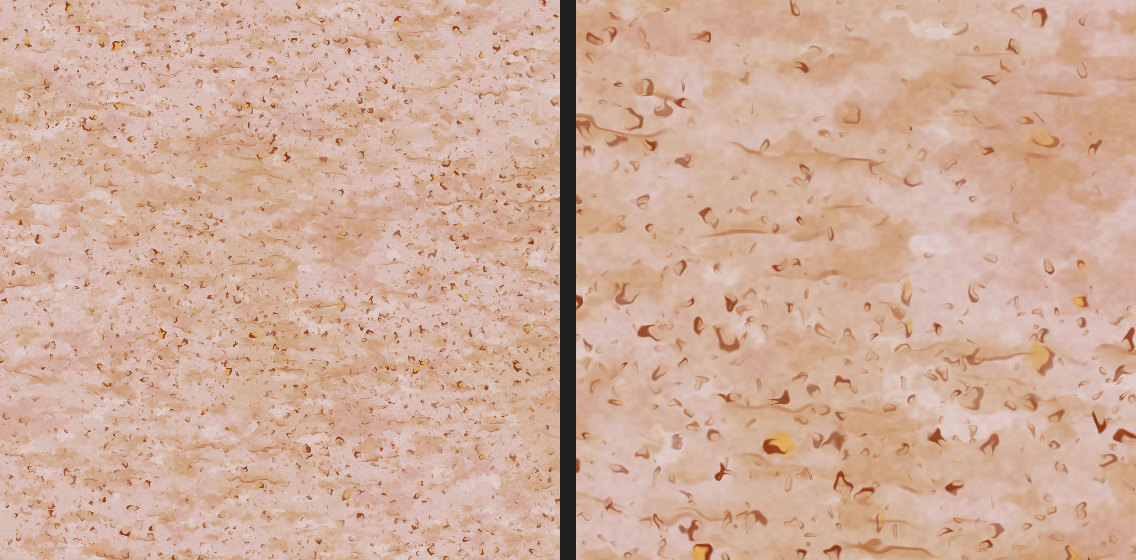
Left, the full canvas; right, a detail of the centre.
This texture is drawn by a Shadertoy shader. Its source:

```glsl
// Pale pink travertine: a mottled pink and beige ground with small ochre stains,
// near-horizontal one-sided streaks, and scattered ragged crescent-shaped pits.
// Noise makes the ground; jittered cell grids place the streaks and the pits.

const vec3 PINK   = vec3(0.852, 0.742, 0.715);
const vec3 BEIGE  = vec3(0.832, 0.702, 0.615);
const vec3 SALMON = vec3(0.800, 0.600, 0.520);
const vec3 OCHRE  = vec3(0.790, 0.590, 0.410);
const vec3 BROWN  = vec3(0.690, 0.390, 0.200);
const vec3 RUST   = vec3(0.550, 0.210, 0.070);
const vec3 GOLD   = vec3(0.880, 0.670, 0.300);
const vec3 CHALK  = vec3(0.880, 0.815, 0.810);

float hash(vec2 p) {
    return fract(sin(dot(p, vec2(127.1, 311.7))) * 43758.5);
}

vec2 hash2(vec2 p) {
    return vec2(hash(p), hash(p + 19.7));
}

float noise(vec2 p) {
    vec2 i = floor(p), f = fract(p);
    f = f * f * (3.0 - 2.0 * f);
    float low = mix(hash(i), hash(i + vec2(1, 0)), f.x);
    float high = mix(hash(i + vec2(0, 1)), hash(i + vec2(1, 1)), f.x);
    return mix(low, high, f.y);
}

float fbm(vec2 p) {
    float sum = 0.0, amplitude = 0.516;
    for (int i = 0; i < 5; i++) {
        sum += amplitude * noise(p);
        p = mat2(1.96, 0.28, -0.28, 1.96) * p + 7.3;
        amplitude *= 0.5;
    }
    return sum;
}

mat2 rotation(float angle) {
    float c = cos(angle), s = sin(angle);
    return mat2(c, s, -s, c);
}

// Crescent pits: x = dark rim, y = stained hollow, z = golden glint
vec3 pits(vec2 uv, float cells, float occupancy, float seed, float blur) {
    vec2 p = uv * cells, home = floor(p);
    float edge = blur * cells;
    vec3 result = vec3(0.0);
    for (int y = -1; y <= 1; y++)
    for (int x = -1; x <= 1; x++) {
        vec2 id = home + vec2(x, y), key = id + seed;
        float cluster = smoothstep(0.25, 0.75, noise(id / cells * 9.0 + 3.1));
        if (hash(key) > occupancy * mix(0.5, 1.45, cluster)) continue;
        vec2 centre = id + 0.5 + 0.8 * (hash2(key + 3.3) - 0.5);
        float size = hash(key + 8.1);
        float radius = mix(0.11, 0.30, size * size);
        vec2 q = rotation(6.283 * hash(key + 5.7)) * (p - centre);
        q.y *= mix(0.7, 1.9, hash(key + 11.9));
        float inner = length(q - vec2(radius * 0.55, 0.0));
        float crescent = max(length(q) - radius, radius * 0.78 - inner);
        float rim = 1.0 - smoothstep(-edge, edge, crescent);
        float hollow = 1.0 - smoothstep(radius * 0.4, radius * 1.7, inner);
        float glint = hollow * step(0.9, hash(key + 14.2));
        float strength = mix(0.4, 1.0, hash(key + 17.4));
        result = max(result, strength * vec3(rim, hollow, glint));
    }
    return result;
}

// Tapered streaks, crisp on one side: x = soft body, y = thin broken edge line
vec2 streaks(vec2 uv, vec2 cells, float occupancy, float seed, float blur) {
    vec2 p = uv * cells, home = floor(p), result = vec2(0.0);
    float ragged = 0.008 * (noise(uv * vec2(80.0, 130.0)) - 0.5);
    float broken = smoothstep(0.35, 0.65, noise(uv * vec2(60.0, 90.0) + seed));
    for (int y = -1; y <= 1; y++)
    for (int x = -1; x <= 1; x++) {
        vec2 id = home + vec2(x, y), key = id + seed;
        if (hash(key) > occupancy) continue;
        vec2 q = (p - id - 0.5 - 0.8 * (hash2(key + 2.9) - 0.5)) / cells;
        float reach = mix(0.2, 0.5, hash(key + 6.1)) / cells.x;
        float wave = noise(vec2(uv.x * 30.0, 50.0 * hash(key + 4.7))) - 0.5;
        q.y += q.x * 0.4 * (hash(key + 9.3) - 0.4) + 0.010 * wave + ragged;
        q.y *= hash(key + 12.7) < 0.65 ? 1.0 : -1.0;
        float taper = 1.0 - smoothstep(0.4, 1.0, abs(q.x) / reach);
        float depth = 0.002 + mix(0.006, 0.020, hash(key + 15.1)) * taper;
        float body = smoothstep(-blur, blur, q.y) * (1.0 - smoothstep(0.0, depth, q.y));
        float line = 1.0 - smoothstep(0.0005, 0.0005 + 1.5 * blur, abs(q.y));
        float strength = mix(0.3, 1.0, hash(key + 18.3));
        result = max(result, strength * taper * vec2(body, line * broken));
    }
    return result;
}

void mainImage(out vec4 fragColor, in vec2 fragCoord) {
    vec2 uv = fragCoord / iResolution.y;
    float blur = max(0.0010, 0.6 / iResolution.y);
    vec2 wobble = vec2(noise(uv * 170.0), noise(uv * 170.0 + 41.0)) - 0.5;
    vec2 warped = uv + 0.0075 * wobble;
    float mottle = fbm(warped * vec2(48.0, 75.0) + 11.0) - 0.5;

    // Cloudy, finely mottled ground with chalky flecks
    float warmth = fbm(uv * vec2(4.0, 6.0)) + 0.5 * mottle;
    warmth += 0.35 * (fbm(uv * vec2(20.0, 38.0)) - 0.5);
    vec3 color = mix(PINK, BEIGE, smoothstep(0.41, 0.70, warmth));
    float chalk = smoothstep(0.62, 0.74, fbm(warped * vec2(24.0, 46.0) + 23.0));
    color = mix(color, CHALK, 0.7 * chalk);

    // Salmon and ochre stains, broken up by the mottling
    float salmon = fbm(warped * vec2(14.0, 26.0) + 57.0) + 0.5 * mottle;
    float ochre = fbm(warped * vec2(24.0, 52.0) + 83.0) + 0.5 * mottle;
    color = mix(color, SALMON, 0.5 * smoothstep(0.56, 0.76, salmon));
    color = mix(color, OCHRE, 0.5 * smoothstep(0.57, 0.74, ochre));

    // Long and short streaks
    vec2 veins = max(streaks(uv, vec2(7.0, 23.0), 0.5, 5.0, blur),
                     0.8 * streaks(uv, vec2(15.0, 40.0), 0.35, 71.0, blur));
    color = mix(color, OCHRE, 0.7 * veins.x);
    color = mix(color, BROWN, 0.7 * veins.y);

    // Large pits and fine specks
    vec3 large = pits(warped, 46.0, 0.52, 13.0, blur);
    vec3 fine = pits(warped, 88.0, 0.38, 37.0, blur);
    color = mix(color, OCHRE, 0.55 * max(large.y, 0.6 * fine.y));
    color = mix(color, GOLD, 0.85 * large.z);
    color = mix(color, BROWN, 0.85 * fine.x);
    color = mix(color, RUST, large.x);

    // Fine mineral grain
    float grain = noise(uv * 250.0) + noise(uv * 390.0 + 9.0) - 1.0;
    color += 0.036 * grain * vec3(0.6, 1.0, 1.1);
    fragColor = vec4(color, 1.0);
}
```
